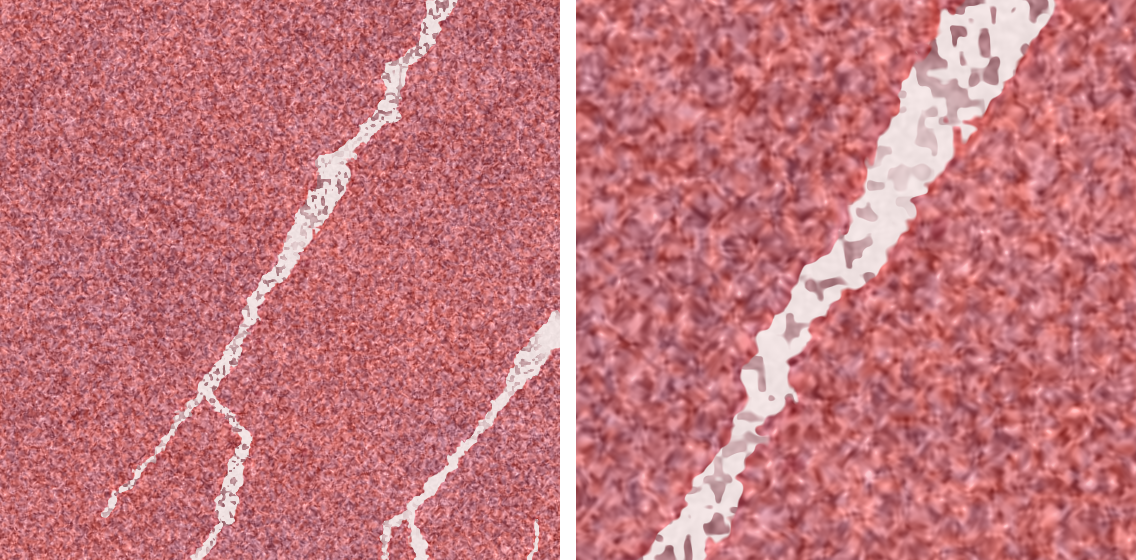
Left: the whole. Right: its middle third, enlarged.
Write a WebGL 2 fragment shader that draws this texture.

```glsl
#version 300 es
precision highp float;
// Fine-grained rose tissue split by pale, speckled, branching fissures.

uniform vec2 u_resolution;
out vec4 fragColor;

const vec3 ROSE    = vec3(0.750, 0.430, 0.460);
const vec3 GLINT   = vec3(0.950, 0.840, 0.850);
const vec3 PALE    = vec3(0.940, 0.885, 0.885);
const vec3 SPECKLE = vec3(0.660, 0.460, 0.490);
const vec3 STAIN   = vec3(0.600, 0.210, 0.260);
const vec3 RED_TO_MAUVE = vec3(-0.09, 0.03, 0.10);

float hash(vec2 cell) {
    vec3 q = fract(cell.xyx * 0.1031);
    q += dot(q, q.yzx + 33.33);
    return fract((q.x + q.y) * q.z);
}

// Smooth value noise, centred on zero, in -0.5 .. 0.5
float noise(vec2 p, float seed) {
    vec2 cell = floor(p) + seed * 37.0;
    vec2 f = fract(p);
    f = f * f * (3.0 - 2.0 * f);
    float low  = mix(hash(cell), hash(cell + vec2(1, 0)), f.x);
    float high = mix(hash(cell + vec2(0, 1)), hash(cell + vec2(1, 1)), f.x);
    return mix(low, high, f.y) - 0.5;
}

vec2 noise2(vec2 p, float seed) {
    return vec2(noise(p, seed), noise(p, seed + 1.0));
}

mat2 rotation(float angle) {
    return mat2(cos(angle), sin(angle), -sin(angle), cos(angle));
}

// Signed distance to a segment whose radius goes from ra to rb
float taper(vec2 p, vec2 a, vec2 b, float ra, float rb, float swell) {
    vec2 ab = b - a;
    float t = clamp(dot(p - a, ab) / dot(ab, ab), 0.0, 1.0);
    return length(p - a - ab * t) - mix(ra, rb, t) * swell;
}

// Long fissure with a fork at its lower end
float mainFissure(vec2 p, float swell) {
    vec2 bend = vec2(0.690, 0.810), knot = vec2(0.600, 0.710);
    vec2 waist = vec2(0.480, 0.485), fork = vec2(0.368, 0.305);
    vec2 elbow = vec2(0.428, 0.220), foot = vec2(0.405, 0.080);
    float d = taper(p, vec2(0.825, 1.02), vec2(0.700, 0.880), 0.019, 0.021, swell);
    d = min(d, taper(p, vec2(0.700, 0.880), bend, 0.023, 0.021, swell));
    d = min(d, taper(p, bend, knot, 0.013, 0.016, swell));
    d = min(d, taper(p, knot, vec2(0.595, 0.670), 0.020, 0.021, swell));
    d = min(d, taper(p, vec2(0.595, 0.670), waist, 0.021, 0.014, swell));
    d = min(d, taper(p, waist, fork, 0.013, 0.014, swell));
    d = min(d, taper(p, fork, vec2(0.190, 0.090), 0.008, 0.005, swell));
    d = min(d, taper(p, fork, elbow, 0.008, 0.013, swell));
    d = min(d, taper(p, elbow, foot, 0.012, 0.013, swell));
    return min(d, taper(p, foot, vec2(0.340, -0.01), 0.012, 0.006, swell));
}

// Shorter, cleaner fissure entering from the right, with thin roots
float sideFissure(vec2 p, float swell) {
    vec2 neck = vec2(0.900, 0.290), fork = vec2(0.745, 0.100);
    float d = taper(p, vec2(1.01, 0.420), neck, 0.025, 0.014, swell);
    d = min(d, taper(p, neck, fork, 0.014, 0.008, swell));
    d = min(d, taper(p, fork, vec2(0.748, -0.01), 0.007, 0.009, swell));
    d = min(d, taper(p, fork, vec2(0.700, 0.075), 0.005, 0.007, swell));
    d = min(d, taper(p, vec2(0.700, 0.075), vec2(0.695, 0.0), 0.007, 0.005, swell));
    return min(d, taper(p, vec2(0.965, 0.070), vec2(0.938, -0.01), 0.002, 0.004, swell));
}

// Rare small dark stains, one candidate per grid cell
float stains(vec2 p, float density) {
    vec2 cell = floor(p);
    vec2 centre = 0.3 + 0.4 * vec2(hash(cell + 5.0), hash(cell + 11.0));
    vec2 offset = rotation(6.28 * hash(cell + 23.0)) * (fract(p) - centre);
    float blob = 1.0 - smoothstep(0.05, 0.14, length(offset * vec2(1.0, 1.7)));
    return blob * step(hash(cell + 41.0), density);
}

void main() {
    vec2 p = gl_FragCoord.xy / u_resolution.y;
    float soft = max(1.0 / u_resolution.y, 0.0012);

    // Grain: two warped noise layers over a faint mottling
    vec2 g = p + noise2(p * 90.0, 1.0) * 0.004;
    float grain = noise(g * 195.0, 3.0) * 0.31
                + noise(rotation(0.7) * g * 320.0, 4.0) * 0.28;
    float mottle = noise(p * 7.0, 5.0) * 0.04 + noise(p * 28.0, 6.0) * 0.04;
    float hue = noise(g * 130.0, 7.0) + 0.4 * noise(p * 5.0, 8.0);
    vec3 tissue = ROSE + grain + mottle + RED_TO_MAUVE * hue;
    tissue = mix(tissue, GLINT, 0.55 * smoothstep(0.19, 0.28, grain));
    tissue = mix(tissue, STAIN + 0.5 * grain, 0.6 * stains(p * 12.0, 0.04));

    // Fissures: wandering path, uneven width, ragged edge
    vec2 path = p + noise2(p * 13.0, 9.0) * 0.024 + noise2(p * 42.0, 11.0) * 0.012;
    float swell = 1.0 + 0.7 * noise(p * 19.0, 13.0);
    float ragged = noise(p * 75.0, 14.0) * 0.008 + noise(g * 170.0, 15.0) * 0.007;
    float trunk = mainFissure(path, swell) + ragged;
    float side = sideFissure(path, swell) + ragged;
    float gap = min(trunk, side);

    // Loose specks inside, denser in the main fissure
    float crowd = 0.55 + noise(p * 15.0, 16.0) - 0.45 * step(side, trunk);
    float speck = smoothstep(0.06, 0.22, noise(g * 165.0, 17.0)) * clamp(crowd * 1.6, 0.0, 1.0);
    vec3 opening = mix(PALE + 0.12 * grain, SPECKLE + 0.5 * grain, speck);

    vec3 rim = tissue + vec3(0.02, -0.04, -0.04) * (1.0 - smoothstep(0.0, 0.012, gap));
    vec3 color = mix(opening, rim, smoothstep(-soft, soft, gap));
    fragColor = vec4(clamp(color, 0.0, 1.0), 1.0);
}
```
